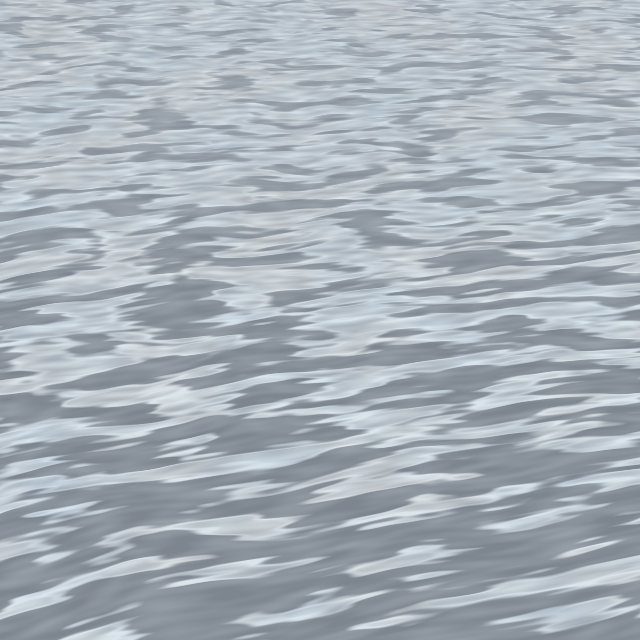
Reproduce this texture procedurally as a WebGL 1 fragment shader.

```glsl
precision highp float;
// Overcast lake surface: pale sky reflections and slate ripples receding upward.

uniform vec2 u_resolution;

#define FAR_SCALE 0.27               // ripple size at the top, relative to the bottom
#define RIPPLE_FREQ vec2(4.0, 28.0)  // ripples across and along the view at the bottom
#define TILT 0.21                    // rise of the near crests to the right
#define WARP 0.55                    // waviness of the crests
#define NEAR_LEVEL 0.19              // higher level gives more slate, near
#define FAR_LEVEL -0.25              // and far
#define EDGE 0.10                    // half width of the reflection edges
#define SLATE vec3(0.49, 0.52, 0.56)
#define GLINT vec3(0.83, 0.87, 0.895)

vec2 gradientAt(vec2 cell) {
  float h = fract(sin(dot(cell, vec2(127.1, 311.7))) * 43758.55);
  float angle = 6.28318 * h;
  return vec2(cos(angle), sin(angle));
}

// Gradient noise, roughly -0.7 to 0.7
float noise(vec2 p) {
  vec2 i = floor(p);
  vec2 f = p - i;
  vec2 w = f * f * f * (f * (f * 6.0 - 15.0) + 10.0);
  vec2 e = vec2(1.0, 0.0);
  float a = dot(gradientAt(i), f);
  float b = dot(gradientAt(i + e.xy), f - e.xy);
  float c = dot(gradientAt(i + e.yx), f - e.yx);
  float d = dot(gradientAt(i + e.xx), f - e.xx);
  return mix(mix(a, b, w.x), mix(c, d, w.x), w.y);
}

// Three octaves of ripples; the finer ones fade as gain drops with distance
float ripples(vec2 p, float gain) {
  float sum = 0.0;
  float amplitude = 1.0;
  for (int i = 0; i < 3; i++) {
    sum += amplitude * noise(p);
    p = p * vec2(1.8, 1.95) + vec2(17.3, 9.1);
    amplitude *= gain;
  }
  return sum;
}

// Water plane: u across, v into the distance, with constant ripple proportions
vec2 waterPlane(vec2 uv) {
  float y = uv.y - TILT * (uv.x - 0.5) * (1.0 - uv.y);
  float shrink = 1.0 - FAR_SCALE;
  float size = max(1.0 - shrink * y, 0.05);
  return vec2((uv.x - 0.5) / size, -log(size) / shrink);
}

void main() {
  vec2 uv = gl_FragCoord.xy / u_resolution;
  float far = smoothstep(0.35, 1.0, uv.y);
  vec2 p = waterPlane(uv) * RIPPLE_FREQ + vec2(40.0, 20.0);

  // Bend the crests so they meet and taper
  p.y += WARP * noise(p * vec2(0.8, 0.2) + 5.7);
  p.x += 0.5 * WARP * noise(p * vec2(0.6, 0.5) + 31.2);

  // Height above the level at which the sky is mirrored
  float level = mix(NEAR_LEVEL, FAR_LEVEL, uv.y);
  level += 0.08 * noise(uv * vec2(3.0, 5.0) + 8.0);
  float height = ripples(p, mix(0.62, 0.5, far)) - level;
  float edge = EDGE * (1.0 + 0.6 * far);
  float sky = smoothstep(-edge, edge, height);

  // Tones inside the slate troughs and the reflections
  float streaks = noise(p * vec2(1.7, 2.2) + 63.0);
  float flecks = noise(p * vec2(3.4, 3.3) + 27.0) * (1.0 - 0.4 * far);
  float mottle = noise(p * vec2(2.3, 1.3) + 91.0);
  float trough = mix(0.11, 0.32, far) + 0.18 * mottle + 0.14 * streaks + 0.16 * flecks;
  float mirror = mix(0.74, 0.71, far) + 0.38 * streaks + 0.32 * flecks;

  // Bright rims just inside the reflections
  float rim = (height - 0.16) / 0.09;
  mirror += 0.17 * exp(-rim * rim) * (1.0 - 0.6 * far);
  float tone = clamp(mix(trough, mirror, sky), 0.0, 1.08);
  vec3 color = mix(SLATE, GLINT, tone);

  // Faint cool and cream patches in the reflections
  float warmth = noise(uv * vec2(6.0, 11.0) + 3.0) + 0.5 * mottle;
  color += sky * warmth * vec3(0.025, 0.004, -0.016);
  gl_FragColor = vec4(color, 1.0);
}
```
